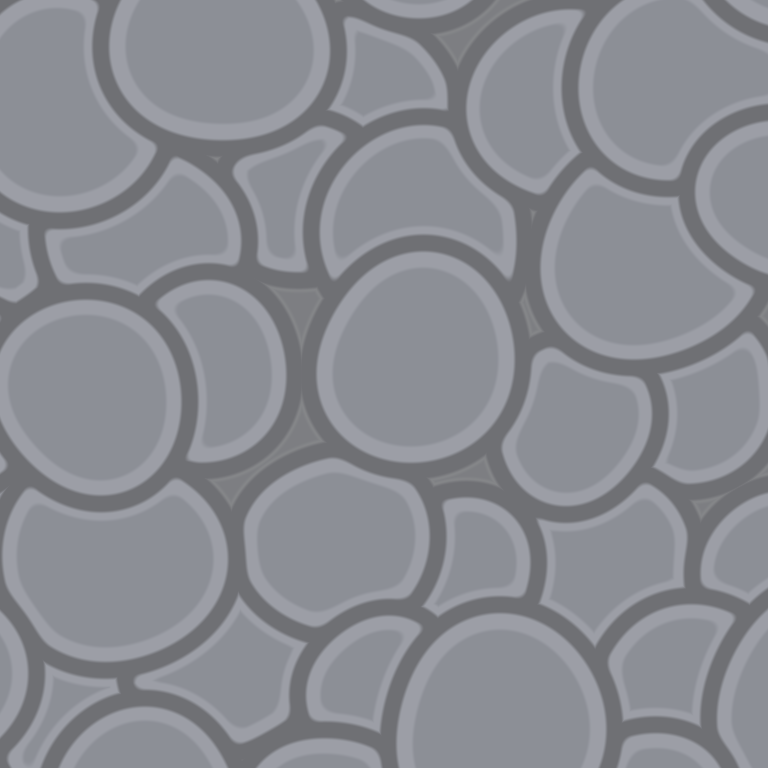
Write a three.js fragment shader that draws this texture.

```glsl
// Cobbled paving: rounded stones stacked like scales, with pale bevels and dark joints.
// Jittered wobbly discs get a random height; the highest disc at a point owns it, and
// distances to its own rim and to the higher discs cutting it give joint and bevel.

varying vec2 vUv;

const float ROWS = 5.0;           // stones across the canvas
const float JITTER = 0.54;        // spread of centres, in cells
const float SEED = 17.0;
const float JOINT = 0.011;        // half width of the dark joint
const float BEVEL_CUT = 0.011;    // bevel along an overlapped edge
const float SOFT = 0.0028;        // edge softness

const vec3 FACE = vec3(0.55, 0.56, 0.59);
const vec3 BEVEL = vec3(0.61, 0.62, 0.65);
const vec3 MORTAR = vec3(0.435, 0.438, 0.455);
const vec3 GAP = vec3(0.49, 0.495, 0.51);
const vec3 GAP_EDGE = vec3(0.525, 0.53, 0.54);

vec3 hash3(vec2 cell) {
  vec3 q = fract(vec3(cell.xyx) * vec3(0.1031, 0.1030, 0.0973));
  q += dot(q, q.yxz + 33.33);
  return fract((q.xxy + q.yxx) * q.zyx);
}

// Rounded minimum that softens corners where two edges meet
float smoothMin(float a, float b, float k) {
  float h = max(k - abs(a - b), 0.0) / k;
  return min(a, b) - 0.25 * h * h * k;
}

float edge(float d) {
  return smoothstep(-SOFT, SOFT, d);
}

// Signed distance (canvas units) and height of the stone in a neighbouring cell;
// alternate rows are staggered by half a cell
vec2 stone(vec2 p, vec2 offset) {
  float row = floor(p.y) + offset.y;
  float stagger = 0.5 * mod(row, 2.0);
  vec2 cell = vec2(floor(p.x - stagger) + offset.x, row);
  vec3 place = hash3(cell + SEED);
  vec3 form = hash3(cell + SEED + 71.0);

  vec2 centre = cell + vec2(stagger, 0.0) + 0.5 + JITTER * (place.xy - 0.5);
  vec2 q = p - centre;
  float angle = atan(q.y, q.x + 1e-5) + 6.2832 * form.x;
  float wobble = 0.045 * cos(2.0 * angle) + 0.022 * cos(3.0 * angle + 6.2832 * form.y);
  float radius = mix(0.51, 0.79, form.z) * (1.0 + wobble);
  float height = mix(place.z, form.z, 0.4);
  return vec2((length(q) - radius) / ROWS, height);
}

void main() {
  vec2 p = vUv * ROWS;

  // Highest stone covering this point, and distance to the nearest stone
  vec2 top = vec2(1.0, -1.0);
  float nearest = 1.0;
  for (int y = -1; y <= 1; y++) {
    for (int x = -1; x <= 1; x++) {
      vec2 s = stone(p, vec2(float(x), float(y)));
      nearest = min(nearest, s.x);
      if (s.x < 0.0 && s.y > top.y) top = s;
    }
  }

  // Distance to the stones that lie above it
  float cut = 1.0;
  for (int y = -1; y <= 1; y++) {
    for (int x = -1; x <= 1; x++) {
      vec2 s = stone(p, vec2(float(x), float(y)));
      if (s.y > top.y) cut = min(cut, s.x);
    }
  }

  vec3 colour;
  if (top.y < 0.0) {
    // Open gap with a faint pale outline
    float inset = nearest - JOINT;
    colour = mix(GAP_EDGE, GAP, edge(inset - 0.004));
    colour = mix(MORTAR, colour, edge(inset));
  } else {
    // Stone: joint, bevel, then flat face
    float own = -top.x - JOINT;
    float over = cut - JOINT;
    float bevelOwn = mix(0.015, 0.022, top.y);
    float body = smoothMin(own, over, 0.012);
    float face = smoothMin(own - bevelOwn, over - BEVEL_CUT, 0.018);
    colour = mix(BEVEL, FACE, edge(face));
    colour = mix(MORTAR, colour, edge(body));
  }

  gl_FragColor = vec4(colour, 1.0);
}
```
